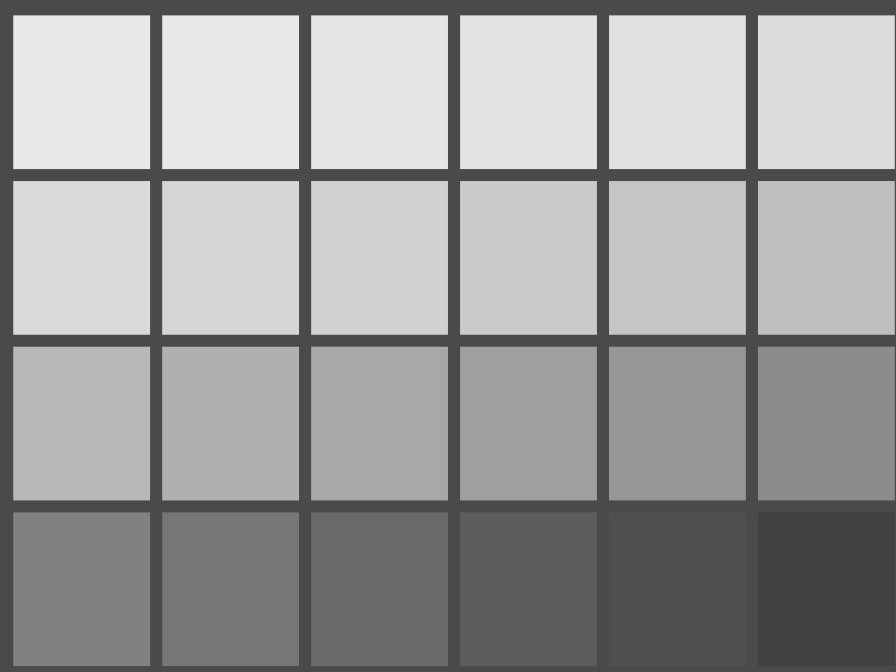
Write a WebGL 1 fragment shader that draws this pattern.

```glsl
precision highp float;

uniform vec2 u_resolution;

#define GRID vec2(6.0, 4.0)
#define PITCH vec2(0.16623, 0.24653)
#define PATCH_SIZE vec2(0.1527, 0.2287)
#define MARGIN vec2(0.0148, 0.0229)
#define FRAME_COLOR vec3(0.292, 0.292, 0.296)
#define LIGHTEST 0.91
#define COOL_TINT vec3(0.0, 0.0, 0.008)

// Grey falls slowly at first, then faster toward the last patch
float patchGrey(float t) {
  return LIGHTEST - t * (0.0875 + t * (0.476 + t * 0.0914));
}

// A few patches in the lower half lean slightly blue
float coolPatch(vec2 cell) {
  float everyThird = 1.0 - step(0.5, mod(cell.x, 3.0));
  float lowerHalf = step(1.5, cell.y);
  float pastDiagonal = step(3.0 * (cell.y - 2.0) - 0.5, cell.x);
  return everyThird * lowerHalf * pastDiagonal;
}

// Pixel coverage of a rectangle, smoothed over one pixel
float rectCoverage(vec2 offset, vec2 halfSize) {
  vec2 inside = (halfSize - abs(offset)) * u_resolution;
  vec2 cover = clamp(inside + 0.5, 0.0, 1.0);
  return cover.x * cover.y;
}

void main() {
  // Canvas position measured from the upper left
  vec2 uv = gl_FragCoord.xy / u_resolution;
  vec2 pos = vec2(uv.x, 1.0 - uv.y);

  // Cells are centred on patches, so each gap is shared evenly
  vec2 firstCenter = MARGIN + 0.5 * PATCH_SIZE;
  vec2 cell = floor((pos - firstCenter) / PITCH + 0.5);
  cell = clamp(cell, vec2(0.0), GRID - 1.0);
  vec2 offset = pos - firstCenter - cell * PITCH;

  // Shades run row by row from light to dark
  float index = cell.x + GRID.x * cell.y;
  float t = index / (GRID.x * GRID.y - 1.0);
  vec3 patchColor = vec3(patchGrey(t)) + COOL_TINT * coolPatch(cell);

  float coverage = rectCoverage(offset, 0.5 * PATCH_SIZE);
  gl_FragColor = vec4(mix(FRAME_COLOR, patchColor, coverage), 1.0);
}
```
